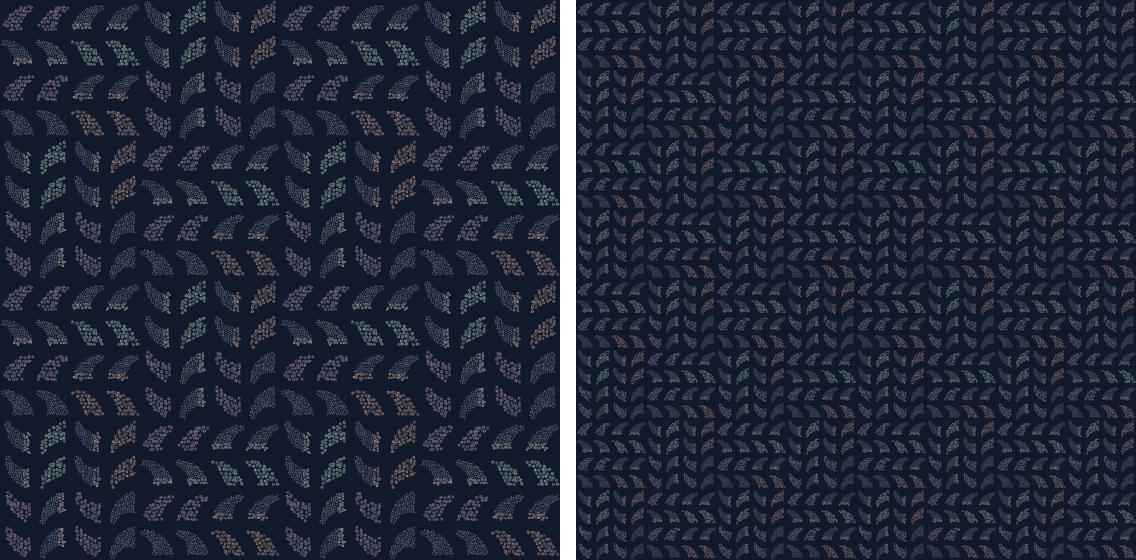
Left, the tile; right, the same tile 2 across and 2 down.
This pattern is drawn by a Shadertoy shader. Its source:

```glsl
// Stippled fins on navy: 16 x 16 cells in a checkerboard of 4 x 4 blocks, every
// other block turned a quarter. Each fin is cut from two circles and a base line,
// then filled with jittered five-petal flowers or fine dots, some with a base band.

const float BLOCKS = 4.0;            // blocks across the canvas
const float CELLS = 4.0;             // fins across a block
const float FLOWER_DENSITY = 9.5;    // flowers across a cell
const float BAND_DENSITY = 12.0;     // flowers across a cell in the base band
const float DOT_DENSITY = 18.0;      // fine dots across a cell
const float FLOWER_JITTER = 0.5;
const float DOT_JITTER = 0.5;
const float PETALS = 5.0;
const float PETAL_ORBIT = 0.26;
const float PETAL_RADIUS = 0.15;
const float DOT_RADIUS = 0.25;
const float SOFTNESS = 1.8;          // blur of the stipple, in smoothing widths
const float EDGE_INSET = 0.2;        // marks centred nearer the outline are left out
const float BASE_Y = 0.125;
const float BAND_TOP = 0.33;
const float TIP_X = 0.98;

const vec3 NAVY   = vec3(0.067, 0.102, 0.170);
const vec3 PURPLE = vec3(0.53, 0.47, 0.59);
const vec3 GREEN  = vec3(0.54, 0.61, 0.57);
const vec3 TAN    = vec3(0.59, 0.50, 0.47);
const vec3 GREY   = vec3(0.46, 0.49, 0.56);
const vec3 MINT   = vec3(0.63, 0.69, 0.64);
const vec3 CREAM  = vec3(0.67, 0.63, 0.63);
const vec3 PEACH  = vec3(0.66, 0.59, 0.55);

vec3 hash3(vec2 p, float seed) {
    vec3 q = fract(vec3(p, seed + 0.37) * vec3(0.1031, 0.1030, 0.0973));
    q += dot(q, q.yxz + 33.33);
    return fract((q.xxy + q.yxx) * q.zyx);
}

float smoothMax(float a, float b, float k) {
    float h = max(k - abs(a - b), 0.0) / k;
    return max(a, b) + 0.25 * h * h * k;
}

// Edge coverage for a signed distance in cell units
float fill(float d, float px) {
    return 1.0 - smoothstep(-0.5 * px, 0.5 * px, d);
}

// Fin with its base at the bottom and its tip at the upper right
float finDistance(vec2 p) {
    float leading = length(p - vec2(0.92, -0.05)) - 0.93;
    float trailing = 0.46 - length(p - vec2(1.11, 0.26));
    float body = smoothMax(leading, p.x - TIP_X, 0.08);
    body = smoothMax(body, trailing, 0.03);
    return max(body, BASE_Y - p.y);
}

// Offset to the nearest jittered seed (xy) and two random values for it (zw)
vec4 nearestSeed(vec2 p, float jitter, float seed) {
    vec2 home = floor(p);
    vec4 best = vec4(9.0);
    for (int y = -1; y <= 1; y++)
    for (int x = -1; x <= 1; x++) {
        vec2 id = home + vec2(x, y);
        vec3 h = hash3(id + 11.0, seed);
        float stagger = 0.5 * mod(id.y, 2.0) - 0.25;   // brick rows pack evenly
        vec2 d = p - id - 0.5 - vec2(stagger, 0.0) - jitter * (h.xy - 0.5);
        if (dot(d, d) < dot(best.xy, best.xy)) best = vec4(d, h.z, fract(h.x * 7.3));
    }
    return best;
}

// Keeps whole marks only, which leaves a ragged outline
float inside(vec2 p, vec2 offset, float density) {
    return step(finDistance(p - offset / density), -EDGE_INSET / density);
}

float flowers(vec2 p, float density, float seed, float px) {
    vec4 s = nearestSeed(p * density, FLOWER_JITTER, seed);
    float sector = 6.2831853 / PETALS;
    float angle = atan(s.y, s.x + 1e-5) + s.z * sector;
    angle = mod(angle, sector) - 0.5 * sector;
    vec2 folded = length(s.xy) * vec2(cos(angle), sin(angle));
    float size = mix(0.9, 1.1, s.w);
    float d = length(folded - vec2(PETAL_ORBIT * size, 0.0)) - PETAL_RADIUS * size;
    return fill(d / density, px * SOFTNESS) * mix(0.75, 1.1, s.z) * inside(p, s.xy, density);
}

float fineDots(vec2 p, float seed, float px) {
    vec2 bent = p + 0.02 * sin(p.yx * 11.0 + seed);   // bends the rows of dots
    vec4 s = nearestSeed(bent * DOT_DENSITY, DOT_JITTER, seed);
    float d = length(s.xy) - DOT_RADIUS * mix(0.8, 1.2, s.w);
    return fill(d / DOT_DENSITY, px * SOFTNESS) * mix(0.65, 1.1, s.z) * inside(p, s.xy, DOT_DENSITY);
}

void mainImage(out vec4 fragColor, in vec2 fragCoord) {
    vec2 uv = fragCoord / iResolution.xy;
    float px = BLOCKS * CELLS / min(iResolution.x, iResolution.y);

    // Blocks: turn every other one a quarter
    vec2 block = floor(uv * BLOCKS);
    vec2 b = fract(uv * BLOCKS);
    if (mod(block.x + block.y, 2.0) < 0.5) b = vec2(b.y, 1.0 - b.x);

    // Cells: rows count from the top, odd rows are mirrored
    vec2 grid = b * CELLS;
    int column = int(min(floor(grid.x), CELLS - 1.0));
    int row = int(clamp(CELLS - 1.0 - floor(grid.y), 0.0, CELLS - 1.0));
    vec2 p = fract(grid);
    if (row % 2 == 1) p.x = 1.0 - p.x;
    float seed = float(row * 4 + column) * 3.0 + 1.0;

    // Fill: pairs of flowered fins alternate with pairs of finely dotted ones
    bool dotted = (row + column / 2) % 2 == 1;
    vec3 ink = row % 2 == 0 ? PURPLE : (row == 1 ? GREEN : TAN);
    float mask;
    if (dotted && row < 3 && p.y < BAND_TOP) {
        ink = row == 0 ? MINT : (row == 1 ? CREAM : PEACH);
        mask = flowers(p, BAND_DENSITY, seed, px);
    } else if (dotted) {
        ink = mix(GREY, GREEN, row == 1 && column == 1 ? 0.5 : 0.0);
        mask = fineDots(p, seed, px);
    } else {
        mask = flowers(p, FLOWER_DENSITY, seed, px);
    }

    mask = min(mask, 1.0) * fill(finDistance(p), px);
    fragColor = vec4(mix(NAVY, ink, mask), 1.0);
}
```
